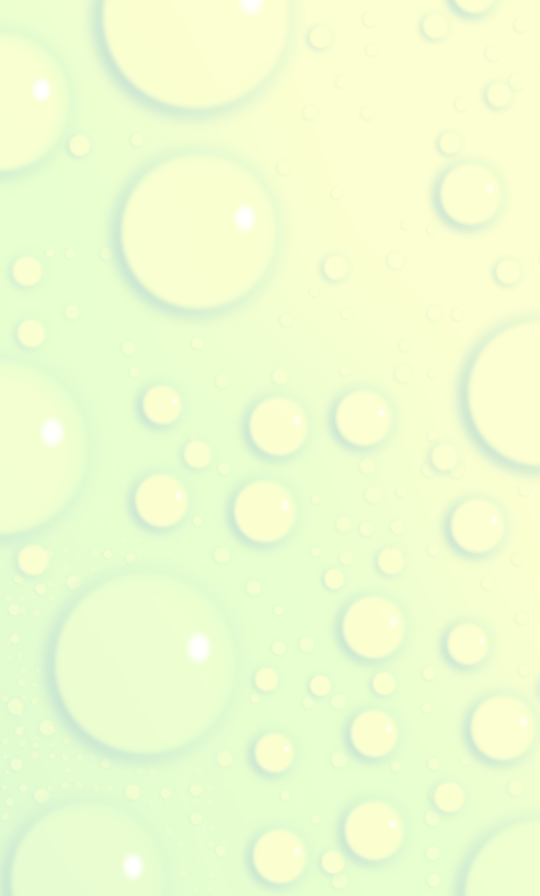
A Shadertoy shader for this texture:

```glsl
// Pale water drops on a lime-to-cream sheet, lit from the upper right.
// Large drops follow a winding column; jittered grids scatter the smaller
// ones into the free space, and one function shades every drop.

const vec3 MINT  = vec3(0.868, 0.978, 0.822);
const vec3 LIME  = vec3(0.908, 1.0, 0.812);
const vec3 CREAM = vec3(0.99, 1.0, 0.818);
const vec3 SHADE = vec3(0.755, 0.868, 0.822);

vec3 hash3(vec2 p) {
    vec3 q = fract(p.xyx * vec3(0.1031, 0.1030, 0.0973));
    q += dot(q, q.yxz + 33.33);
    return fract((q.xxy + q.yzz) * q.zyx);
}

// Drops are stored as centre (xy) and radius (z), in canvas widths.
vec3 largeDrop(int i) {
    float k = float(i);
    if (i < 5) {
        float x = 0.1 + 0.05 * k + 0.2 * sin(2.2 * k + 0.31);
        return vec3(x, 0.03 + 0.4 * k, 0.163 + 0.016 * sin(4.0 * k - 1.5));
    }
    float e = k - 5.0;
    return vec3(1.0 - floor(e / 2.0), e * (1.125 - 0.195 * e), 0.145 - 0.006 * e);
}

float largeGap(vec2 p) {
    float gap = 9.0;
    for (int i = 0; i < 8; i++) {
        vec3 drop = largeDrop(i);
        gap = min(gap, length(p - drop.xy) - drop.z);
    }
    return gap;
}

vec3 gridDrop(vec2 id, float cell, float rMin, float rMax) {
    vec3 h = hash3(id + 40.0 + floor(cell * 917.0));
    return vec3((id + 0.5 + 0.35 * (h.xy - 0.5)) * cell, mix(rMin, rMax, h.z));
}

vec3 mediumDrop(vec2 id) {
    vec3 drop = gridDrop(id, 0.2, 0.038, 0.066);
    float density = drop.y < 1.02 ? 0.85 : (drop.x > 0.78 ? 0.5 : 0.0);
    bool keep = hash3(id + 271.0).x < density && largeGap(drop.xy) > drop.z + 0.02;
    return keep ? drop : vec3(drop.xy, 0.0);
}

float mediumGap(vec2 p) {
    float gap = 9.0;
    vec2 home = floor(p / 0.2);
    for (int n = 0; n < 9; n++) {
        vec3 drop = mediumDrop(home + vec2(n % 3 - 1, n / 3 - 1));
        if (drop.z > 0.0) gap = min(gap, length(p - drop.xy) - drop.z);
    }
    return gap;
}

// Soft shadow at the lower left, thin green ring, bright body and glint.
vec3 paintDrop(vec3 col, vec2 p, vec3 drop, float lift, float shadow, float glint) {
    vec2 q = (p - drop.xy) / drop.z;
    float d = length(q);
    float side = 0.5 + 0.5 * dot(q / max(d, 0.001), vec2(-0.86, -0.51));
    float spread = min(0.05 + 0.011 / drop.z, 0.35);
    float fall = (d - 1.0) / (d > 1.0 ? spread : spread * 0.45);
    float rim = exp(-fall * fall);
    float body = 1.0 - smoothstep(0.97 - mix(0.3, 0.04, side), 1.02, d);
    col = mix(col, CREAM, lift * body);
    col = mix(col, MINT - vec3(0.02, 0.01, 0.0), 0.45 * shadow * rim);
    col = mix(col, SHADE, shadow * rim * side * side * 0.8);
    vec2 g = (q - vec2(0.58, 0.17)) * vec2(1.0, 0.8);
    return mix(col, vec3(1.0, 1.0, 0.985), glint * (1.0 - smoothstep(0.06, 0.17, length(g))));
}

// Small drops that keep clear of the larger ones.
vec3 scatter(vec3 col, vec2 p, float cell, float rMin, float rMax, float density, float lift, float shadow) {
    vec2 home = floor(p / cell);
    for (int n = 0; n < 9; n++) {
        vec2 id = home + vec2(n % 3 - 1, n / 3 - 1);
        vec3 drop = gridDrop(id, cell, rMin, rMax);
        if (length(p - drop.xy) > 2.0 * drop.z) continue;
        float crowd = density * mix(1.0, 0.4, smoothstep(0.95, 1.15, drop.y));
        if (hash3(id + 531.0).y > crowd) continue;
        float gap = min(largeGap(drop.xy), mediumGap(drop.xy));
        if (gap > drop.z + 0.012) col = paintDrop(col, p, drop, lift, shadow, 0.0);
    }
    return col;
}

void mainImage(out vec4 fragColor, in vec2 fragCoord) {
    vec2 p = fragCoord / iResolution.x;

    // Diagonal wash with a slight waver
    float t = 0.5 * p.x + 0.3 * p.y + 0.02 * sin(5.0 * p.x + 3.0 * sin(3.0 * p.y));
    vec3 col = mix(MINT, LIME, smoothstep(-0.1, 0.35, t));
    col = mix(col, CREAM, smoothstep(0.38, 0.78, t));

    // Mist, beads and small drops
    float mist = 0.35 * (1.0 - smoothstep(0.2, 0.6, p.x)) * (1.0 - smoothstep(0.4, 0.9, p.y));
    col = scatter(col, p, 0.027, 0.004, 0.008, 0.6, mist, mist * 0.3);
    col = scatter(col, p, 0.055, 0.008, 0.016, 0.42, 0.5, 0.16);
    col = scatter(col, p, 0.11, 0.02, 0.034, 0.5, 0.85, 0.4);

    // Medium drops
    vec2 home = floor(p / 0.2);
    for (int n = 0; n < 9; n++) {
        vec3 drop = mediumDrop(home + vec2(n % 3 - 1, n / 3 - 1));
        if (drop.z > 0.0) col = paintDrop(col, p, drop, 0.92, 0.75, 0.6);
    }

    // Large drops, clearer toward the bottom
    for (int i = 0; i < 8; i++) {
        vec3 drop = largeDrop(i);
        float lift = mix(0.25, 0.8, smoothstep(0.2, 1.4, drop.y));
        col = paintDrop(col, p, drop, lift, 0.8, 1.0);
    }
    fragColor = vec4(col, 1.0);
}
```
